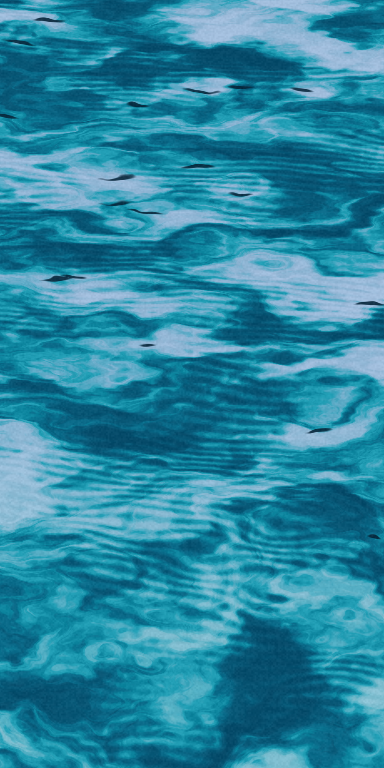
This texture is drawn by a Shadertoy shader. Its source:

```glsl
// Rippled teal sea seen at a slant: warped, stretched noise gives the swell,
// a broken sawtooth gives crests, bent sines give ripples, and the summed
// tone is spread evenly over a palette from deep teal to pale sky sheen.

float hash(vec2 c) {
    return fract(sin(dot(c, vec2(127.1, 311.7))) * 43758.5453);
}

float noise(vec2 p) {
    vec2 i = floor(p), f = fract(p);
    f = f * f * (3.0 - 2.0 * f);
    return mix(mix(hash(i), hash(i + vec2(1, 0)), f.x),
               mix(hash(i + vec2(0, 1)), hash(i + vec2(1, 1)), f.x), f.y);
}

float fbm(vec2 p) {
    float sum = 0.0, gain = 0.5;
    for (int i = 0; i < 5; i++) {
        sum += gain * noise(p);
        p = mat2(0.98, 0.2, -0.2, 0.98) * p * 2.03 + 11.7;
        gain *= 0.5;
    }
    return sum;
}

// Palette stops sit at the middle of each colour's share
vec3 waterColor(float t) {
    vec3 col = mix(vec3(0.02, 0.29, 0.41), vec3(0.03, 0.34, 0.46), smoothstep(0.0, 0.08, t));
    col = mix(col, vec3(0.04, 0.42, 0.54), smoothstep(0.08, 0.24, t));
    col = mix(col, vec3(0.05, 0.52, 0.62), smoothstep(0.24, 0.42, t));
    col = mix(col, vec3(0.13, 0.62, 0.71), smoothstep(0.42, 0.62, t));
    col = mix(col, vec3(0.37, 0.67, 0.78), smoothstep(0.62, 0.81, t));
    col = mix(col, vec3(0.56, 0.71, 0.83), smoothstep(0.81, 0.94, t));
    return mix(col, vec3(0.64, 0.75, 0.87), smoothstep(0.94, 1.0, t));
}

void mainImage(out vec4 fragColor, in vec2 fragCoord) {
    vec2 p = fragCoord / iResolution.x;

    // Waves flatten and crowd together towards the top
    vec2 plane = vec2(3.0 * p.x, p.y * (4.0 + 2.0 * p.y));
    vec2 warp = vec2(fbm(plane * 0.8 + 3.0), fbm(plane * 0.8 + 17.0)) - 0.485;
    vec2 q = plane + warp * vec2(2.0, 3.5);

    // Swell, long streaks and mottling
    float tone = fbm(q * vec2(1.0, 1.1) + 7.0) - 0.485;
    tone += 0.7 * (fbm(q * vec2(1.3, 2.8) + 4.0 * warp + 40.0) - 0.485);
    tone += 0.3 * (fbm(q * vec2(4.0, 5.0) + 90.0) - 0.485);

    // Crests: bright above a sharp lower edge, dark beneath it
    float s = fract(plane.y * 0.4 + 1.3 * noise(plane * vec2(0.8, 0.3) + 23.0) + 0.9 * warp.y);
    float crest = smoothstep(0.0, 0.08, s) * (1.0 - s) - 0.46;
    tone += 0.32 * crest * smoothstep(0.3, 0.65, noise(q * 0.7 + 31.0));

    // Patches of fine bent ripples
    float bend = 30.0 * noise(plane * 0.6 + 5.0) + 10.0 * noise(plane * 1.9 + 61.0);
    float ripple = sin(36.0 * plane.y + 9.0 * plane.x + bend + 8.0 * warp.x);
    tone += 0.085 * ripple * smoothstep(0.4, 0.75, noise(plane * 1.1 + 50.0));

    // Dark slits, each lying in a soft glint
    float slit = 0.0, glint = 0.0;
    float rough = noise(p * vec2(35.0, 60.0)) - 0.5;
    for (int i = 0; i < 18; i++) {
        vec2 id = vec2(float(i), 4.0);
        vec2 center = vec2(hash(id), 0.45 + 1.53 * sqrt(hash(id + 20.0)));
        vec2 d = p - center;
        d.y += (hash(id + 40.0) - 0.4) * 0.3 * d.x;
        vec2 g = d / vec2(0.13, 0.03);
        glint = max(glint, exp(-dot(g, g)));
        d.y += 0.009 * rough;
        float e = length(d / vec2(0.015 + 0.035 * hash(id + 60.0), 0.0045));
        slit = max(slit, 1.0 - smoothstep(0.6, 1.2, e + 0.6 * rough));
    }
    tone += 0.16 * glint - 0.015;

    // Even out the tone, then colour it; near water is greener
    float level = 1.0 / (1.0 + exp(-10.0 * tone));
    vec3 col = waterColor(level);
    float near = 1.0 - smoothstep(0.2, 1.1, p.y);
    col += near * smoothstep(0.6, 0.95, level) * vec3(-0.07, 0.03, -0.02);
    col = mix(col, vec3(0.03, 0.15, 0.23), 0.9 * slit);

    // Fine grain
    col += 0.05 * (noise(p * 230.0) - 0.5);
    fragColor = vec4(col, 1.0);
}
```
